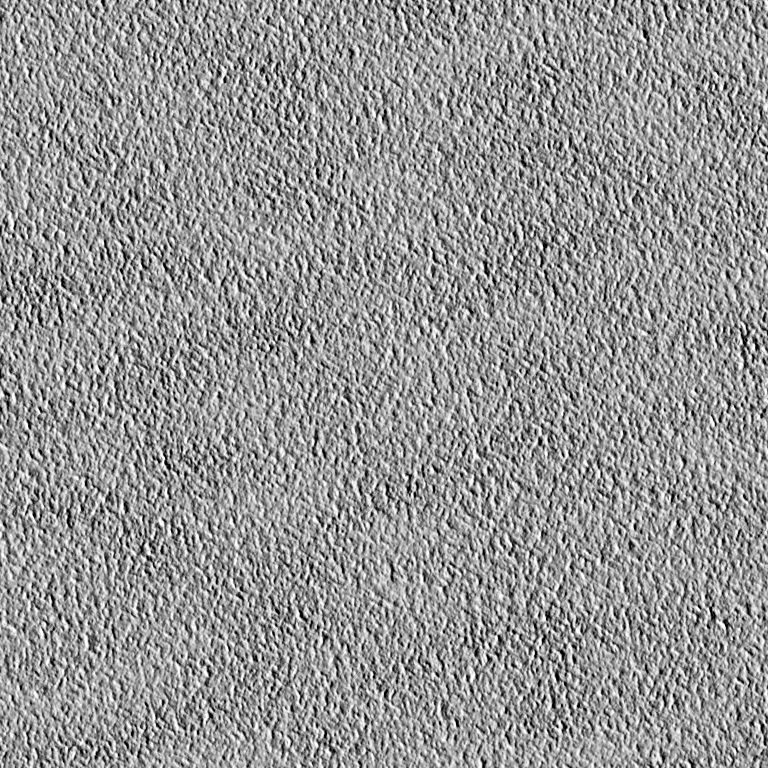
Give the GLSL for this texture, as a WebGL 1 fragment shader.

```glsl
precision highp float;

// Rough grey plaster of fine pebbly grains under a raking light from the left.
// Three octaves of creased gradient noise form the height; its slope along
// the light direction gives the shade, varied by faint, flat patches.

uniform vec2 u_resolution;

const vec2  LIGHT_DIR      = vec2(-0.97, -0.24);       // towards the light
const vec3  GRAIN_FREQ     = vec3(75.0, 150.0, 250.0); // cells per canvas
const vec3  GRAIN_SLOPE    = vec3(0.36, 0.78, 0.50);   // steepness per octave
const vec2  GRAIN_STRETCH  = vec2(1.0, 0.87);          // grains slightly upright
const float GRAIN_CREASE   = 0.4;                      // bold bumps, flatter pits
const float SLOPE_STEP     = 0.0008;                   // half width of the slope probe
const float SLOPE_GAIN     = 2.0;                      // brings slope to unit spread
const float SLOPE_LIMIT    = 0.07;                     // softens the steepest slopes
const vec2  PATCH_FREQ     = vec2(6.0, 13.0);          // wide, low patches
const float PATCH_SHADE    = 0.42;
const float PATCH_RELIEF   = 0.40;                     // darker patches are rougher
const float TONE_MID       = 0.60;
const float TONE_CONTRAST  = 0.235;
const float TONE_SHOULDER  = 0.022;                    // compresses the highlights

// Random gradient in -1..1 for a lattice point.
vec2 hashGradient(vec2 cell) {
  vec3 q = fract(cell.xyx * vec3(0.1031, 0.1030, 0.0973));
  q += dot(q, q.yzx + 33.33);
  return 2.0 * fract((q.xx + q.yz) * q.zy) - 1.0;
}

float gradientNoise(vec2 p) {
  vec2 cell = floor(p);
  vec2 f = p - cell;
  vec2 u = f * f * f * (f * (f * 6.0 - 15.0) + 10.0);
  vec2 right = vec2(1.0, 0.0);
  vec2 up = vec2(0.0, 1.0);
  float a = dot(hashGradient(cell), f);
  float b = dot(hashGradient(cell + right), f - right);
  float c = dot(hashGradient(cell + up), f - up);
  float d = dot(hashGradient(cell + 1.0), f - 1.0);
  return mix(mix(a, b, u.x), mix(c, d, u.x), u.y);
}

// Each octave is turned so that the lattices do not line up.
float plasterHeight(vec2 p) {
  const mat2 turn = mat2(0.8, 0.6, -0.6, 0.8);
  vec2 q = turn * (p * GRAIN_STRETCH);
  float height = 0.0;
  for (int i = 0; i < 3; i++) {
    float freq = GRAIN_FREQ[i];
    float n = gradientNoise(q * freq + 317.0);
    height += GRAIN_SLOPE[i] / freq * (n + GRAIN_CREASE * abs(n));
    q = turn * q;
  }
  return height;
}

void main() {
  vec2 p = gl_FragCoord.xy / u_resolution.y;

  // Slope that faces the light, probed at least about a pixel wide.
  float probe = max(SLOPE_STEP, 0.4 / u_resolution.y);
  vec2 offset = LIGHT_DIR * probe;
  float slope = (plasterHeight(p - offset) - plasterHeight(p + offset)) / (2.0 * probe);

  // Broad patches shift the shade and the roughness.
  vec2 patchPos = p * PATCH_FREQ + 71.3;
  float patches = gradientNoise(patchPos) + 0.6 * gradientNoise(patchPos * 2.3 + 19.7);
  float relief = slope * SLOPE_GAIN * (1.0 - PATCH_RELIEF * patches) + PATCH_SHADE * patches;
  relief /= sqrt(1.0 + SLOPE_LIMIT * relief * relief);

  float tone = TONE_MID + TONE_CONTRAST * relief - TONE_SHOULDER * relief * relief;
  gl_FragColor = vec4(vec3(clamp(tone, 0.0, 1.0)), 1.0);
}
```
